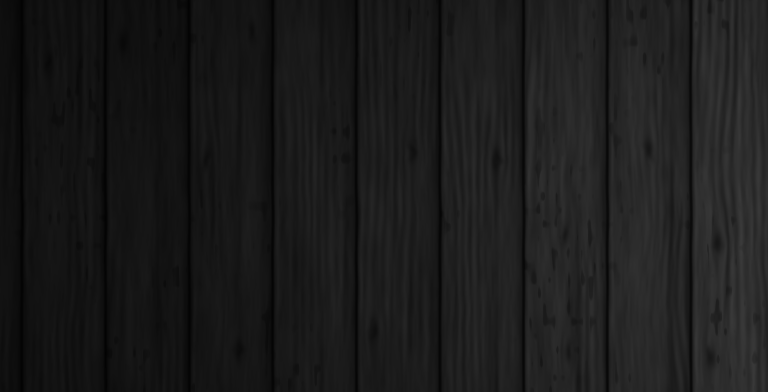
Write a WebGL 2 fragment shader that draws this texture.

```glsl
#version 300 es
precision highp float;
// Dark vertical wood planks, lit from the right and fading to black at the left.
// Planks repeat by fract; each gets its own tone, stretched-noise grain,
// figure lines, dark streak and occasional knots, hashed from its index.

uniform vec2 u_resolution;
out vec4 outColor;

// Lengths are fractions of the canvas width.
const float PLANK_WIDTH = 0.1089;
const float FIRST_SEAM = 0.0286;
const float SEAM_HALF_WIDTH = 0.0018;
const float SHADOW_LEFT = 0.0075;
const float SHADOW_RIGHT = 0.0030;
const float BEVEL_OFFSET = 0.0065;
const float BEVEL_WIDTH = 0.0022;
const float KNOT_SPACING = 0.13;
const float KNOT_CHANCE = 0.22;
const vec2 KNOT_SIZE = vec2(0.007, 0.018);
const float GRAIN_STRENGTH = 0.62;
const float FIGURE_STRENGTH = 0.13;
const vec3 SHADE_COLOR = vec3(0.060);
const vec3 LIT_COLOR = vec3(0.182);

float hash(vec2 p) {
  vec3 q = fract(vec3(p.xyx) * 0.1031);
  q += dot(q, q.yzx + 33.33);
  return fract((q.x + q.y) * q.z);
}

float noise(vec2 p) {
  vec2 cell = floor(p), f = fract(p);
  f = f * f * (3.0 - 2.0 * f);
  float low = mix(hash(cell), hash(cell + vec2(1, 0)), f.x);
  float high = mix(hash(cell + vec2(0, 1)), hash(cell + vec2(1, 1)), f.x);
  return mix(low, high, f.y);
}

// Sum of stretched noise layers, from broad bands to fine fibres, around zero.
float grain(vec2 p) {
  float sum = 0.0, weight = 0.30;
  vec2 scale = vec2(45.0, 3.0);
  for (int i = 0; i < 4; i++) {
    sum += weight * (noise(p * scale + float(i) * 17.3) - 0.5);
    scale *= vec2(1.95, 2.4);
    weight *= 0.95;
  }
  return sum;
}

// Returns knot darkness in x and sideways grain deflection in y.
vec2 knots(vec2 local, float plank) {
  vec2 result = vec2(0.0);
  float row = floor(local.y / KNOT_SPACING);
  for (int i = -1; i <= 1; i++) {
    vec2 id = vec2(plank + 31.0, row + float(i) + 11.0);
    float present = step(hash(id), KNOT_CHANCE);
    vec2 center = vec2(mix(0.2, 0.8, hash(id + 5.7)) * PLANK_WIDTH,
                       (row + float(i) + mix(0.3, 0.7, hash(id + 9.1))) * KNOT_SPACING);
    vec2 d = (local - center) / KNOT_SIZE;
    d.x += 0.9 * (noise(local * 90.0 + id) - 0.5);
    result.x += present * exp(-dot(d, d) * 1.8);
    result.y += present * d.x * exp(-dot(d, d) * 0.35);
  }
  return result;
}

void main() {
  vec2 uv = gl_FragCoord.xy / u_resolution;
  vec2 p = gl_FragCoord.xy / u_resolution.x;
  float pixel = 1.0 / u_resolution.x;

  // Plank index and position inside it, with slightly uneven seams
  float wobble = 0.0010 * (noise(vec2(3.0, p.y * 22.0)) - 0.5);
  float column = (p.x + wobble - FIRST_SEAM) / PLANK_WIDTH;
  float plank = floor(column);
  vec2 local = vec2(fract(column) * PLANK_WIDTH, p.y);
  float toRight = PLANK_WIDTH - local.x;
  float seed = hash(vec2(plank + 20.0, 4.0));

  // Grain bends with slow waves and around knots
  vec2 knot = knots(local, plank);
  vec2 wood = local + vec2(plank * 1.37 + 20.0, seed * 40.0 + 3.0);
  wood.x += 0.007 * (noise(wood * vec2(14.0, 9.0)) - 0.5) - 0.004 * knot.y;
  float fibres = grain(wood);

  // Long figure lines, strongest in some patches
  float phase = wood.x * 520.0 + 9.0 * noise(wood * vec2(22.0, 4.0));
  float patches = smoothstep(0.35, 0.8, noise(wood * vec2(26.0, 7.0) + 50.0));
  float figure = sin(phase) * patches;

  // Tone, streak and pitted wear per plank
  float tone = 0.94 + 0.14 * seed;
  float streakX = mix(0.35, 0.8, hash(vec2(plank + 40.0, 8.0))) * PLANK_WIDTH;
  float streak = exp(-pow((local.x - streakX) / 0.0035, 2.0))
               * noise(vec2(plank + 60.0, p.y * 8.0));
  float pits = smoothstep(0.70, 0.92, noise(wood * vec2(170.0, 55.0)))
             * smoothstep(0.45, 0.8, noise(wood * vec2(20.0, 9.0) + 80.0));
  float surface = tone * (1.0 + GRAIN_STRENGTH * fibres + FIGURE_STRENGTH * figure);
  surface *= (1.0 - 0.28 * streak) * (1.0 - 0.3 * pits) * (1.0 - 0.42 * min(knot.x, 1.0));

  // Seam: dark core, soft shadow on both sides, faint bevel on the right
  float edge = min(local.x, toRight);
  float core = 1.0 - smoothstep(SEAM_HALF_WIDTH - pixel, SEAM_HALF_WIDTH + pixel, edge);
  float shadow = max(exp(-toRight / SHADOW_LEFT), exp(-local.x / SHADOW_RIGHT));
  float bevel = exp(-pow((local.x - BEVEL_OFFSET) / BEVEL_WIDTH, 2.0));
  surface *= (1.0 - 0.55 * shadow) * (1.0 - 0.5 * core) * (1.0 + 0.14 * bevel);

  // Light grows to the right and is strongest just below the middle
  float height = (uv.y - 0.42) / 0.58;
  float light = 1.04 - 0.20 * height * height;
  vec3 color = mix(SHADE_COLOR, LIT_COLOR, pow(uv.x, 1.2)) * light * surface;
  outColor = vec4(color, 1.0);
}
```
